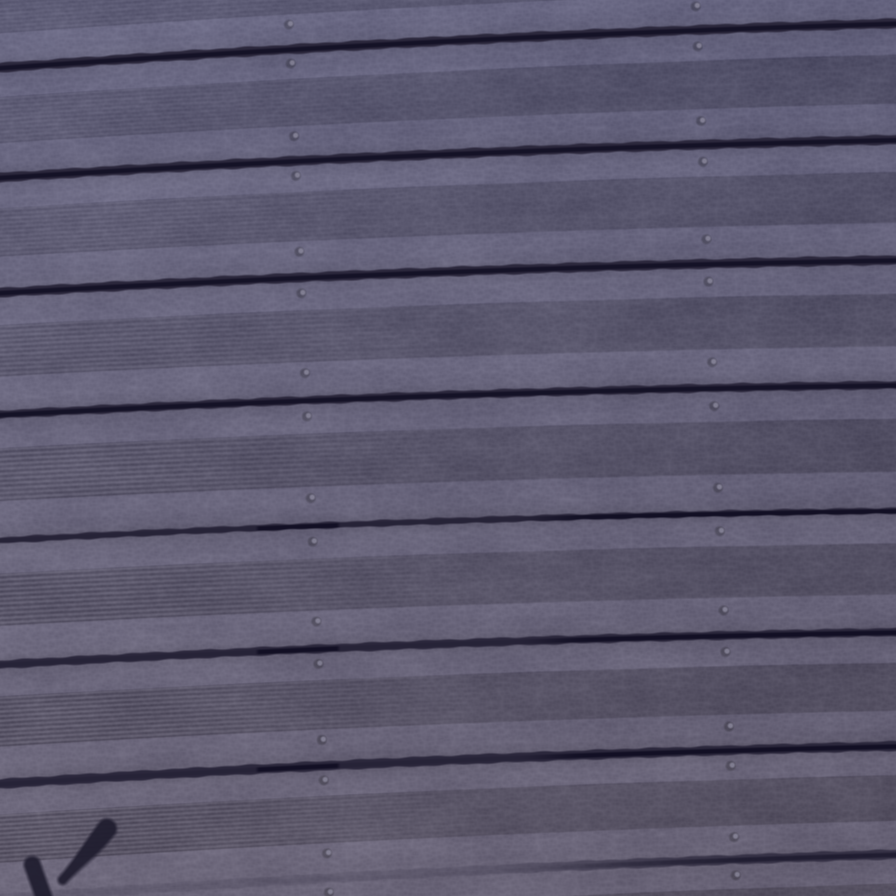
Give the GLSL for this texture, as a Shadertoy shader.

```glsl
const float PI = 3.14159265;
const vec3 BOARD_LIGHT = vec3(0.415, 0.400, 0.490);
const vec3 BOARD_DARK = vec3(0.338, 0.324, 0.402);
const vec3 GAP_EDGE = vec3(0.17, 0.155, 0.235);
const vec3 GAP_DEEP = vec3(0.07, 0.06, 0.14);
const vec3 SCREW_HEAD = vec3(0.57, 0.56, 0.64);

vec2 hash2(vec2 p) {
    vec2 q = vec2(dot(p, vec2(127.1, 311.7)), dot(p, vec2(269.5, 183.3)));
    return fract(sin(q) * 43758.5);
}

// Distance to the nearest scattered point, centred near zero
float cellular(vec2 p) {
    vec2 cell = floor(p), f = fract(p);
    float nearest = 2.0;
    for (int j = -1; j <= 1; j++)
        for (int i = -1; i <= 1; i++) {
            vec2 o = vec2(i, j);
            nearest = min(nearest, length(o + hash2(cell + o) - f));
        }
    return nearest - 0.45;
}

// Height of a gap below the top edge: tilted, slightly bowed, unevenly spaced
float gapHeight(float index, float x) {
    float a = PI * index / 7.0;
    float y = mix(0.0755, 0.026, x) + index * 0.1325;
    y += mix(-0.0065, 0.0104, x) * sin(a) - 0.0091 * sin(2.0 * a);
    return y - 0.0208 * x * (1.0 - x);
}

float band(float v, float lo, float hi, float soft) {
    return smoothstep(lo - soft, lo + soft, v) * (1.0 - smoothstep(hi - soft, hi + soft, v));
}

float disc(vec2 p, float radius, float soft) {
    return 1.0 - smoothstep(radius - soft, radius + soft, length(p));
}

float segment(vec2 p, vec2 a, vec2 b) {
    vec2 ab = b - a;
    return length(p - a - ab * clamp(dot(p - a, ab) / dot(ab, ab), 0.0, 1.0));
}

// Smooth edges, a darker ribbed centre, weathering and grain
vec3 boardColor(vec2 p, float t, float row, float px) {
    float centre = band(t, 0.27, 0.69, 0.012);
    float leftSide = 1.0 - smoothstep(0.05, 0.65, p.x);
    float lower = smoothstep(0.0, 4.0, row);
    vec3 color = mix(BOARD_LIGHT, BOARD_DARK, centre * mix(0.65, 1.0, p.x));

    float ribs = sin(2.0 * PI * t * 26.0);
    color += 0.038 * ribs * centre * leftSide * mix(0.35, 1.0, lower);
    color -= 0.025 * band(t, 0.262, 0.278, 0.008) * (0.5 + 0.5 * sin(p.x * 23.0 + row * 4.0));

    color += mix(0.014, -0.016, p.x) + 0.016 * (hash2(vec2(row, 3.0)).x - 0.5);
    color += mix(vec3(-0.004, 0.006, 0.024), vec3(0.006, 0.0, -0.014), p.y);

    float streaks = sin(t * 31.0 + row * 2.7 + sin(p.x * 9.0)) + sin(t * 73.0 + p.x * 5.0 + row);
    float blotches = cellular(p * vec2(8.0, 15.0)) + 0.7 * cellular(p * vec2(23.0, 34.0) + 7.0);
    float grain = cellular(p * vec2(95.0, 210.0)) + 0.7 * cellular(p * vec2(230.0, 190.0) + 3.0);
    color += 0.003 * streaks + 0.036 * blotches + 0.035 * grain;
    return color * (1.0 - 0.05 * leftSide * centre * lower);
}

vec3 addScrew(vec3 color, vec2 q, float px) {
    color = mix(color, color * 0.72, 0.8 * disc(q + vec2(0.0008, -0.0005), 0.0054, 0.0012 + px));
    return mix(color, SCREW_HEAD, 0.75 * disc(q - vec2(0.001, -0.0004), 0.0028, 0.001 + px));
}

// Dark slot between boards; the lower slots are partly packed with dirt
vec3 addGap(vec3 color, float d, float index, float x, float px) {
    float halfWidth = 0.0052 - 0.0018 * exp(-pow(index - 4.0, 2.0));
    halfWidth += 0.0004 * (sin(x * 97.0 + index) + sin(x * 211.0 + index * 3.0));
    float packed = step(3.5, index);
    float opening = max(band(x, 0.287, 0.378, 0.003), smoothstep(0.57, 0.66, x));
    float deep = mix(0.9, 0.2 + 0.8 * opening, packed);
    float visible = mix(1.0, 0.15 + 0.65 * smoothstep(0.48, 0.85, x), step(6.5, index));

    color *= 1.0 - 0.16 * visible * exp(-abs(d) / 0.007);
    float slot = 1.0 - smoothstep(halfWidth - 0.001 - px, halfWidth + 0.001 + px, abs(d));
    float core = 1.0 - smoothstep(0.001, 0.0042, abs(d - 0.0006));
    return mix(color, mix(GAP_EDGE, GAP_DEEP, core * deep), slot * visible);
}

void mainImage(out vec4 fragColor, in vec2 fragCoord) {
    float px = 0.5 / iResolution.y;
    vec2 p = fragCoord / iResolution.xy;
    p.y = 1.0 - p.y;

    // Board under this point and the position across it
    float row = -1.0;
    for (int k = 0; k < 8; k++)
        if (p.y > gapHeight(float(k), p.x)) row = float(k);
    float top = gapHeight(row, p.x);
    float bottom = gapHeight(row + 1.0, p.x);
    float t = (p.y - top) / (bottom - top);
    vec3 color = boardColor(p, t, row, px);

    // Two screws per board in each of two leaning columns
    for (int i = 0; i < 4; i++) {
        float column = float(i / 2);
        float across = mix(0.125, 0.775, float(i % 2)) + 0.015 * column;
        float x = 0.322 + 0.455 * column + 0.046 * p.y;
        color = addScrew(color, vec2(p.x - x, (t - across) * (bottom - top)), px);
    }

    float nearest = t < 0.5 ? row : row + 1.0;
    color = addGap(color, p.y - gapHeight(nearest, p.x), nearest, p.x, px);

    // Dark twig in the lower left corner
    float twig = segment(p, vec2(0.119, 0.925), vec2(0.070, 0.982)) - mix(0.005, 0.011, smoothstep(0.07, 0.12, p.x));
    twig = min(twig, segment(p, vec2(0.036, 0.965), vec2(0.052, 1.01)) - 0.009);
    color = mix(color, vec3(0.12, 0.11, 0.18), 0.93 * (1.0 - smoothstep(-0.002 - px, 0.003 + px, twig)));

    fragColor = vec4(clamp(color, 0.0, 1.0), 1.0);
}
```
